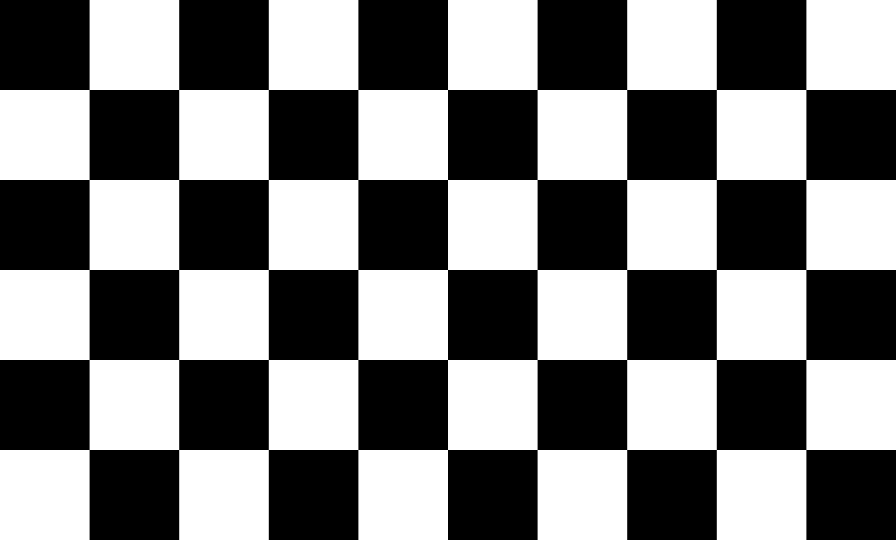
Write a WebGL 1 fragment shader that draws this pattern.

```glsl
precision highp float;
// Black and white checkerboard, ten cells across and six down.
// Each axis gives a signed square wave with box-filtered edges;
// the product of the two waves alternates the cell colours.

uniform vec2 u_resolution;

// Square wave that flips sign at every integer, smoothed over one pixel.
vec2 squareWave(vec2 p, vec2 pixelSize) {
  vec2 nearestEdge = floor(p + 0.5);
  vec2 side = 1.0 - 2.0 * mod(nearestEdge, 2.0);
  return side * clamp(2.0 * (p - nearestEdge) / pixelSize, -1.0, 1.0);
}

void main() {
  vec2 cells = vec2(10.0, 6.0);
  vec2 p = gl_FragCoord.xy / u_resolution * cells;

  // Equal signs give white, so the lower left cell is white.
  vec2 wave = squareWave(p, cells / u_resolution);
  float whiteness = 0.5 + 0.5 * wave.x * wave.y;

  gl_FragColor = vec4(vec3(whiteness), 1.0);
}
```
